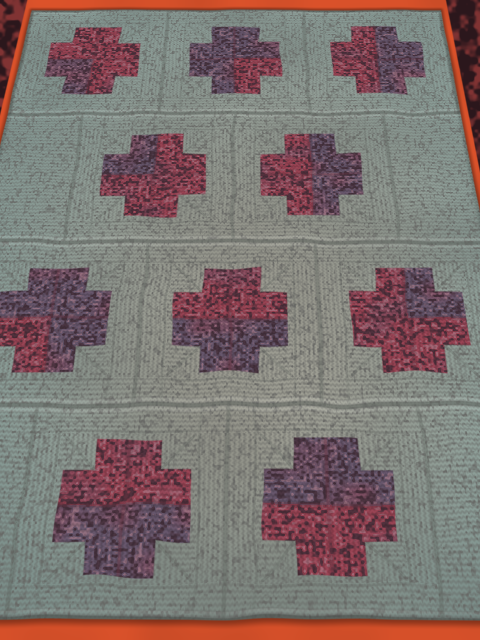
This pattern is drawn by a Shadertoy shader. Its source:

```glsl
// Knitted blanket with staggered two-tone crosses, lying in perspective on an orange table.

// Bit set = red quarter; bits run top left, top right, bottom left, bottom right.
const int RED_QUARTERS[10] = int[10](11, 8, 5, 14, 5, 4, 3, 13, 3, 12);

float hash(vec2 p) {
    vec3 q = fract(p.xyx * 0.1031);
    q += dot(q, q.yzx + 33.33);
    return fract((q.x + q.y) * q.z);
}

float noise(vec2 p) {
    vec2 i = floor(p), f = fract(p);
    f = f * f * (3.0 - 2.0 * f);
    return mix(mix(hash(i), hash(i + vec2(1, 0)), f.x),
               mix(hash(i + vec2(0, 1)), hash(i + 1.0), f.x), f.y);
}

// Coverage of a centred box with edges softened by aa
float box(vec2 p, vec2 halfSize, vec2 aa) {
    vec2 c = smoothstep(aa, -aa, abs(p) - halfSize);
    return c.x * c.y;
}

// Coverage of a thin line at distance d
float line(float d, float width, float aa) {
    return smoothstep(width + aa, width - aa, abs(d));
}

void mainImage(out vec4 fragColor, in vec2 fragCoord) {
    vec2 screen = fragCoord / iResolution.xy;
    vec2 p = vec2(screen.x, (1.0 - screen.y) * 4.0 / 3.0);

    // Perspective: one unit of cloth is one block wide and one row deep
    float scale = 0.2795 + 0.14 * p.y;
    vec2 cloth = vec2((p.x - 0.493 + 0.02 * p.y) / scale, (3.541 - 1.0 / scale) / 0.342);
    vec2 aa = vec2(1.0 / scale, 0.41 / (scale * scale)) / iResolution.x;
    vec2 wobble = vec2(noise(cloth * 5.0), noise(cloth * 5.0 + 40.0)) - 0.5;
    vec2 bent = cloth + 0.025 * wobble;

    // Rows alternate between three blocks and two blocks with plain ends
    float row = clamp(floor(bent.y), 0.0, 3.0);
    float odd = mod(row, 2.0);
    float col = floor(bent.x + 0.5 - 0.5 * odd);
    vec2 local = vec2(bent.x - col - 0.5 * odd, bent.y - row - 0.5);
    vec2 a = abs(local);
    bool plain = odd > 0.5 && abs(bent.x) > 1.0;

    // Garter ridges: mitred in the block, straight in the strips around it
    bool mitred = max(a.x, a.y) < 0.35 && !plain;
    bool upright = a.x > 0.35 && a.y < 0.35 && !plain;
    float across = mitred ? min(a.x, a.y) : (upright ? a.x : a.y);
    float along = mitred ? max(a.x, a.y) : (upright ? a.y : a.x);
    float ridge = 0.5 + 0.5 * cos(6.2832 * (40.0 * across + 0.12 * cos(along * 300.0)));
    ridge = mix(0.5, ridge, smoothstep(0.65, 0.2, 40.0 * aa.y));
    float stitch = noise(cloth * vec2(85.0, 70.0));

    // Sage ground: warm in the middle, cool and darker to the sides and front
    float warmth = smoothstep(0.65, 0.1, length((p - vec2(0.53, 0.72)) * vec2(1.0, 0.75)));
    vec3 color = mix(vec3(0.51, 0.59, 0.57), vec3(0.58, 0.58, 0.54), warmth);
    color *= 1.03 - 0.1 * smoothstep(0.85, 1.3, p.y);
    color *= 0.95 + 0.1 * noise(cloth * 2.5);
    float shade = 0.38 * (1.0 - ridge) + 0.55 * smoothstep(0.45, 0.95, stitch);
    color = mix(color, vec3(0.40, 0.40, 0.39), shade);

    // Seams between blocks and around the strips
    float seam = max(line(a.y - 0.5, 0.011, aa.y), 0.7 * line(a.x - 0.5, 0.010, aa.x));
    if (!plain) {
        seam = max(seam, 0.3 * line(a.x - 0.36, 0.007, aa.x));
        seam = max(seam, 0.3 * line(a.y - 0.36, 0.007, aa.y) * step(a.x, 0.36));
        // Diagonal mitre in the notches of each cross
        float notch = step(0.16, min(a.x, a.y)) * step(max(a.x, a.y), 0.34);
        seam = max(seam, 0.45 * notch * line(a.x - a.y, 0.010, aa.x));
    }
    color = mix(color, vec3(0.36, 0.38, 0.36), 0.55 * seam);
    color += 0.05 * line(a.y - 0.475, 0.012, aa.y);

    // Cross of four quarters in variegated red or purple yarn
    float cross = max(box(local, vec2(0.32, 0.165), aa), box(local, vec2(0.165, 0.32), aa));
    int index = clamp(int(5.0 * floor(row / 2.0) + 3.0 * odd + col + 1.0), 0, 9);
    int quarter = (local.x > 0.0 ? 1 : 0) + (local.y > 0.0 ? 2 : 0);
    float red = float((RED_QUARTERS[index] >> quarter) & 1);
    red = clamp(red + 0.9 * (noise(cloth * vec2(6.0, 9.0) + 9.0) - 0.5), 0.0, 1.0);
    vec3 yarn = mix(vec3(0.38, 0.32, 0.40), vec3(0.57, 0.25, 0.31), red);
    float fleck = noise(cloth * vec2(62.0, 75.0) + 17.0);
    yarn = mix(yarn, vec3(0.25, 0.17, 0.21), 0.85 * smoothstep(0.45, 0.8, fleck));
    yarn = mix(yarn, vec3(0.64, 0.47, 0.52), 0.6 * smoothstep(0.35, 0.1, fleck));
    yarn *= 0.9 + 0.16 * ridge;
    float spine = max(line(local.x, 0.008, aa.x), line(local.y, 0.008, aa.y));
    yarn = mix(yarn, vec3(0.36, 0.18, 0.23), 0.45 * spine);
    color = mix(color, yarn, plain ? 0.0 : cross);

    // Orange table, with a dark patterned rug beyond its sides
    vec3 table = vec3(0.83, 0.31, 0.16) * (0.95 + 0.1 * noise(p * 12.0));
    float motif = noise(p * 55.0) * 0.6 + noise(p * 110.0) * 0.4;
    vec3 rug = mix(vec3(0.17, 0.09, 0.11), vec3(0.50, 0.20, 0.20), smoothstep(0.4, 0.75, motif));
    table = mix(table, rug, smoothstep(-aa.x, aa.x, abs(cloth.x) - 1.56));

    // Hem and its contact shadow
    vec2 middle = cloth + 0.012 * wobble - vec2(0.0, 2.0);
    table *= 1.0 - 0.35 * box(middle, vec2(1.525, 2.02), vec2(0.02));
    color *= 0.85 + 0.15 * box(middle, vec2(1.49, 1.975), vec2(0.015));
    color = mix(table, color, box(middle, vec2(1.51, 2.0), aa));
    fragColor = vec4(color, 1.0);
}
```
